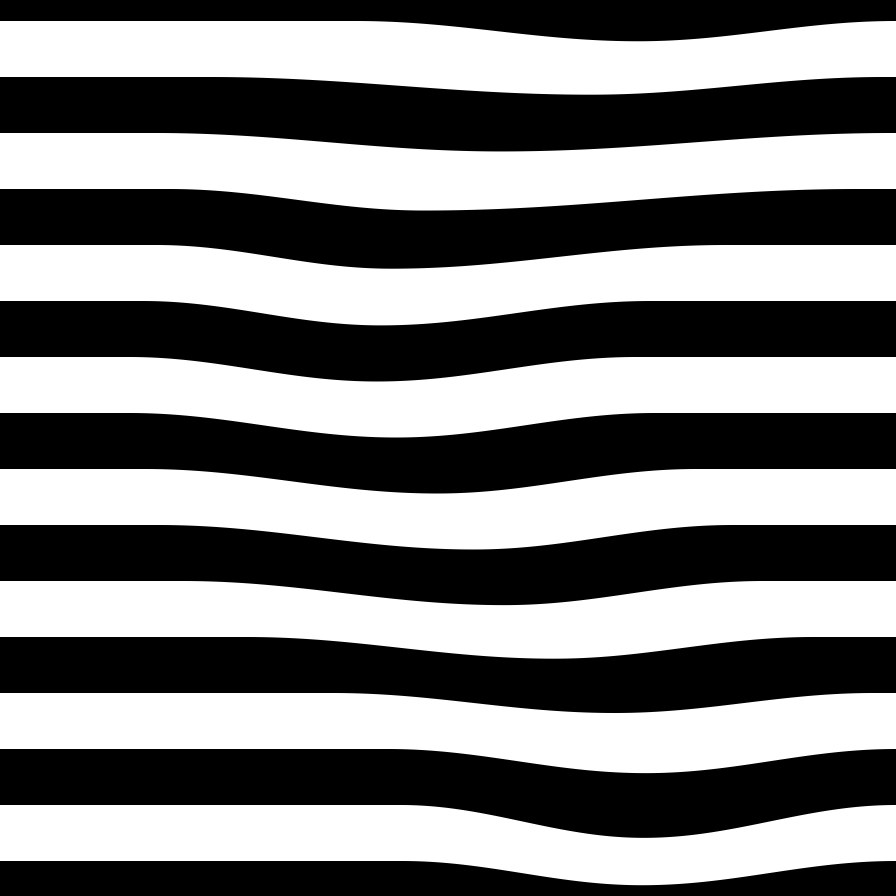
A three.js fragment shader for this pattern:

```glsl
varying vec2 vUv;

const vec3 DARK = vec3(0.0);
const vec3 LIGHT = vec3(1.0);

const float STRIPES = 16.0;        // eight dark and eight light
const float FIRST_EDGE = 0.375;    // offset from the top, in stripe heights
const float TAU = 6.2831853;

// Path of the dip from edge to edge, as harmonics across the height
const float PATH_MEAN = 0.573;
const vec4 PATH_COS = vec4(0.108, 0.0194, 0.004, 0.0078);
const vec4 PATH_SIN = vec4(-0.1157, -0.0043, 0.009, 0.0105);

// Reach of the dip to either side, in canvas widths
const float LEFT_REACH = 0.26;
const float LEFT_UPPER_GAIN = 0.176;
const float LEFT_LOWER_GAIN = 0.1;
const float RIGHT_REACH = 0.289;
const float RIGHT_UPPER_GAIN = 0.202;

// Depth of the dip, in stripe heights
const float DEPTH = 0.4375;
const float UPPER_SHALLOW = 0.125;
const float LOWER_SHALLOW = 0.083;
const float LOWER_DEEP = 0.156;

// Bell over the edge numbers, wrapping from the last to the first
float bell(float edge, float middle, float spread) {
  float d = mod(edge - middle + 0.5 * STRIPES, STRIPES) - 0.5 * STRIPES;
  d /= spread;
  return exp(-0.5 * d * d);
}

float dipCentre(float edge) {
  vec4 angle = TAU * edge / STRIPES * vec4(1.0, 2.0, 3.0, 4.0);
  return PATH_MEAN + dot(PATH_COS, cos(angle)) + dot(PATH_SIN, sin(angle));
}

// Height of an edge below the first one, in stripe heights
float edgeHeight(float index, float x) {
  float edge = mod(index, STRIPES);
  float centre = dipCentre(edge);

  float left = LEFT_REACH
    + LEFT_UPPER_GAIN * bell(edge, 1.3, 0.85)
    + LEFT_LOWER_GAIN * bell(edge, 9.8, 2.0);
  float right = RIGHT_REACH + RIGHT_UPPER_GAIN * bell(edge, 2.75, 0.95);

  // The dip ends inside the canvas so that the sides join
  left = min(left, centre);
  right = min(right, 1.0 - centre);

  float depth = DEPTH
    - UPPER_SHALLOW * bell(edge, 1.3, 1.3)
    - LOWER_SHALLOW * bell(edge, 11.8, 0.8)
    + LOWER_DEEP * bell(edge, 14.0, 0.5);

  float offset = x - centre;
  float t = min(abs(offset) / (offset < 0.0 ? left : right), 1.0);
  return index + depth * (0.5 + 0.5 * cos(0.5 * TAU * t));
}

void main() {
  float rows = (1.0 - vUv.y) * STRIPES;
  float softness = fwidth(rows);
  float y = rows - FIRST_EDGE;
  float index = floor(y);

  // Coverage of the stripe between this edge and the next
  float above = clamp((y - edgeHeight(index, vUv.x)) / softness + 0.5, 0.0, 1.0);
  float below = clamp((y - edgeHeight(index + 1.0, vUv.x)) / softness + 0.5, 0.0, 1.0);
  float inside = above * (1.0 - below);

  // Even stripes are light, odd ones dark
  float odd = mod(index, 2.0);
  float light = mix(inside, 1.0 - inside, odd);
  gl_FragColor = vec4(mix(DARK, LIGHT, light), 1.0);
}
```
